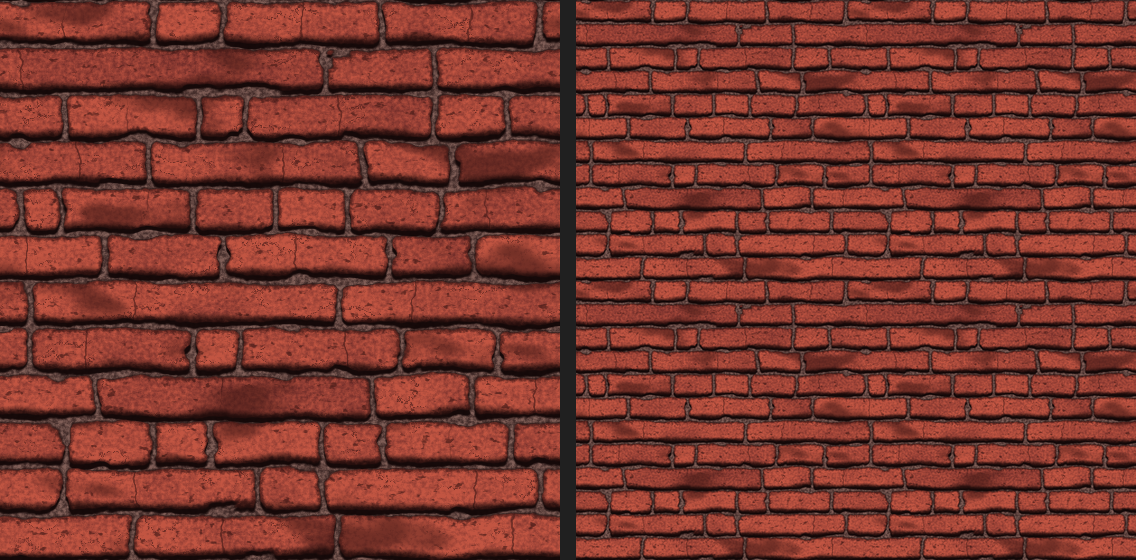
Left, the tile; right, the same tile 2 across and 2 down.
Write a WebGL 2 fragment shader that draws this texture.

```glsl
#version 300 es
precision highp float;
uniform vec2 u_resolution;
out vec4 fragColor;

#define ROWS 12.0
#define JOINT_JITTER 0.72
#define JOINT_GAP 0.0052
#define CORNER_RADIUS 0.011
#define WOBBLE 0.011
#define EDGE_WEAR 0.006
#define SHADOW_DROP 0.0075
#define GRAIN 0.85
#define SOOT 0.6

const vec3 BRICK_LIGHT = vec3(0.73, 0.32, 0.25);
const vec3 BRICK_MID = vec3(0.53, 0.22, 0.19);
const vec3 BRICK_DEEP = vec3(0.25, 0.09, 0.08);
const vec3 MORTAR_DARK = vec3(0.27, 0.18, 0.17);
const vec3 MORTAR_LIGHT = vec3(0.50, 0.37, 0.34);
const vec3 SHADOW = vec3(0.07, 0.025, 0.025);

struct Brick {
    float dist;     // signed distance to the worn outline
    vec2 pos;       // position from the brick centre
    vec2 halfSize;
    vec2 id;
};

float hash(vec2 p) {
    vec3 q = fract(p.xyx * 0.1031);
    q += dot(q, q.yzx + 33.33);
    return fract((q.x + q.y) * q.z);
}

float wrapIndex(float i, float n) { return floor(mod(i + 0.5, n)); }

float cornerSlope(vec2 cell, vec2 period, vec2 offset) {
    vec2 wrapped = vec2(wrapIndex(cell.x, period.x), wrapIndex(cell.y, period.y));
    float angle = 6.2832 * hash(wrapped + period.yx * 1.37);
    return dot(vec2(cos(angle), sin(angle)), offset);
}

// Gradient noise that wraps over the unit square
float gradientNoise(vec2 uv, vec2 period) {
    vec2 p = uv * period, cell = floor(p), f = p - cell;
    vec2 w = f * f * f * (f * (f * 6.0 - 15.0) + 10.0);
    vec2 e = vec2(1.0, 0.0);
    float low = mix(cornerSlope(cell, period, f), cornerSlope(cell + e, period, f - e), w.x);
    float high = mix(cornerSlope(cell + e.yx, period, f - e.yx),
                     cornerSlope(cell + 1.0, period, f - 1.0), w.x);
    return mix(low, high, w.y);
}

float fbm(vec2 uv, vec2 period) {
    float sum = 0.0, amplitude = 1.0;
    for (int i = 0; i < 3; i++) {
        sum += amplitude * gradientNoise(uv, period);
        period *= 2.0;
        amplitude *= 0.55;
    }
    return sum;
}

Brick layBrick(vec2 uv) {
    vec2 p = uv + WOBBLE * vec2(gradientNoise(uv, vec2(11.0, 17.0)),
                                gradientNoise(uv, vec2(7.0, 12.0)));
    float row = wrapIndex(floor(p.y * ROWS), ROWS);

    // Uneven joints, with a different brick count on each row
    float count = 2.0 + wrapIndex(row * 7.0, 5.0);
    float x = fract(p.x - hash(vec2(row, 31.0)));
    float left = -1.0, right = 2.0, index = 0.0;
    for (int n = -1; n < 8; n++) {
        float k = float(n);
        float i = wrapIndex(k + count, count);
        float joint = (k + JOINT_JITTER * (hash(vec2(i, row + 50.0)) - 0.5)) / count;
        if (joint <= x) { left = joint; index = i; }
        else right = min(right, joint);
    }

    // Rounded box with a sagging base and chipped edges
    Brick b;
    b.id = vec2(index, row);
    float sag = 0.005 * hash(b.id + 9.0);
    b.halfSize = vec2(0.5 * (right - left), 0.5 / ROWS - 0.5 * sag) - JOINT_GAP;
    b.pos = vec2(x - 0.5 * (left + right), (fract(p.y * ROWS) - 0.5) / ROWS - 0.5 * sag);
    vec2 q = abs(b.pos) - b.halfSize + CORNER_RADIUS;
    b.dist = length(max(q, 0.0)) + min(max(q.x, q.y), 0.0) - CORNER_RADIUS;
    b.dist += EDGE_WEAR * (0.6 * fbm(uv, vec2(38.0, 46.0))
            + 1.6 * smoothstep(0.2, 0.55, gradientNoise(uv, vec2(14.0, 23.0))));
    return b;
}

void main() {
    vec2 uv = gl_FragCoord.xy / u_resolution;
    float blur = max(0.0012, 1.0 / u_resolution.y);
    Brick b = layBrick(uv);
    float grain = fbm(uv, vec2(125.0, 135.0));
    float blotch = fbm(uv, vec2(9.0, 15.0));
    float patches = fbm(uv, vec2(4.0, 9.0));

    // Mortar, shaded by the brick above and by contact
    float drop = SHADOW_DROP + 0.008 * gradientNoise(uv, vec2(10.0, 12.0));
    float shade = 1.0 - smoothstep(-0.002, 0.003, layBrick(uv + vec2(0.0, drop)).dist);
    float contact = 1.0 - smoothstep(0.0, 0.004, b.dist);
    vec3 mortar = mix(MORTAR_DARK, MORTAR_LIGHT, clamp(0.5 + 1.1 * grain, 0.0, 1.0));
    mortar = mix(mortar, SHADOW, max(shade * 0.96, contact * 0.6));

    // Fired clay: tone per brick, soft blotches and sandy grain
    float tone = 0.72 + 0.55 * (hash(b.id + 3.7) - 0.5) + 0.45 * blotch + GRAIN * grain;
    float seam = b.pos.x - b.halfSize.x * (hash(b.id + 21.0) - 0.5)
               + 0.006 * fbm(uv, vec2(24.0, 40.0));
    float longBrick = smoothstep(0.09, 0.13, b.halfSize.x);
    tone -= longBrick * 0.25 * smoothstep(-0.004, 0.004, seam) * hash(b.id + 5.0);
    vec3 clay = mix(BRICK_MID, BRICK_LIGHT, clamp(tone, -0.5, 1.15));

    // Soot, pits and fine cracks
    float soot = SOOT * smoothstep(0.12, 0.6, patches);
    float pits = 0.65 * smoothstep(0.3, 0.65, fbm(uv, vec2(48.0, 72.0)));
    float vein = abs(gradientNoise(uv, vec2(19.0, 31.0)) + 0.25 * grain);
    float crack = 0.6 * (1.0 - smoothstep(0.0, 0.05, vein)) * smoothstep(0.0, 0.4, blotch);
    float cleft = 0.6 * longBrick * (1.0 - smoothstep(0.0005, 0.0025, abs(seam)));
    clay = mix(clay, BRICK_DEEP, max(max(soot, pits), max(crack, cleft)));

    // Rounded edges, darkest along the base
    float rim = 1.0 - smoothstep(0.0, 0.009, -b.dist + 0.004 * grain);
    float foot = 1.0 - smoothstep(0.0, 0.016, b.pos.y + b.halfSize.y + 0.008 * blotch);
    clay = mix(clay, BRICK_DEEP, 0.7 * rim);
    clay = mix(clay, SHADOW, 0.7 * foot);

    float cover = 1.0 - smoothstep(-blur, blur, b.dist);
    fragColor = vec4(mix(mortar, clay, cover), 1.0);
}
```
